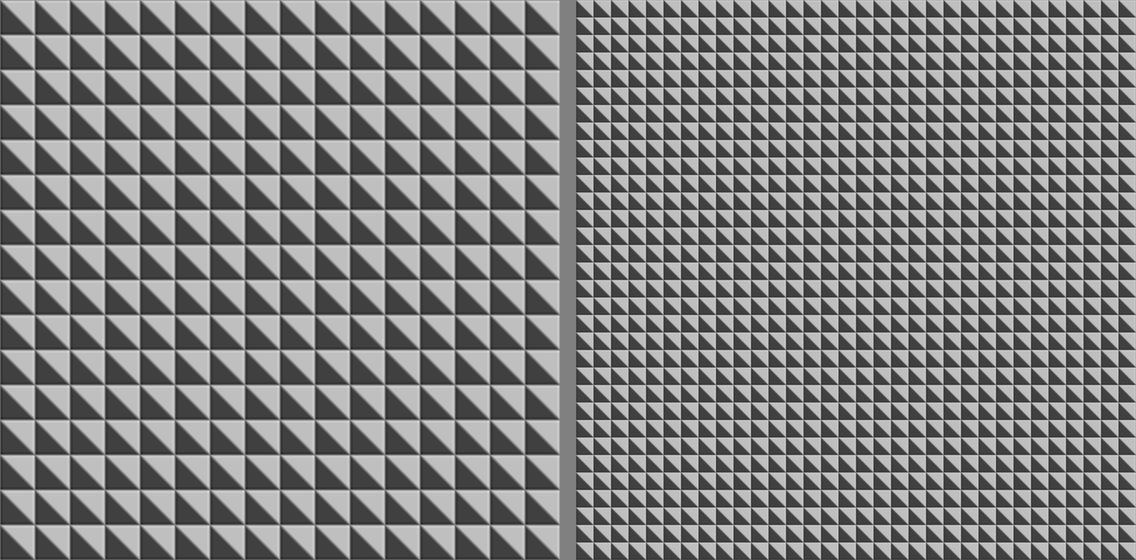
Left: one tile. Right: repeated 2 by 2.
Give the GLSL for this pattern, as a three.js fragment shader.

```glsl
// Grid of 16 by 16 squares, each split by a falling diagonal into dark and light triangles.
varying vec2 vUv;

// Strength of the tone beside a square's edge: neutral on it, a faint crest, then flat.
float edgeProfile(float dist) {
  float crest = smoothstep(0.015, 0.047, dist) * (1.0 - smoothstep(0.055, 0.1, dist));
  return smoothstep(0.0, 0.026, dist) * (1.0 + 0.2 * crest);
}

void main() {
  vec2 cell = fract(vUv * 16.0);

  // Soft diagonal: -1 in the lower left triangle, +1 in the upper right one
  float side = clamp((cell.x + cell.y - 1.0) * 16.0, -1.0, 1.0);

  // Soft borders between neighbouring squares
  vec2 border = min(cell, 1.0 - cell);
  float strength = edgeProfile(border.x) * edgeProfile(border.y);

  gl_FragColor = vec4(vec3(0.5 + 0.25 * side * strength), 1.0);
}
```
